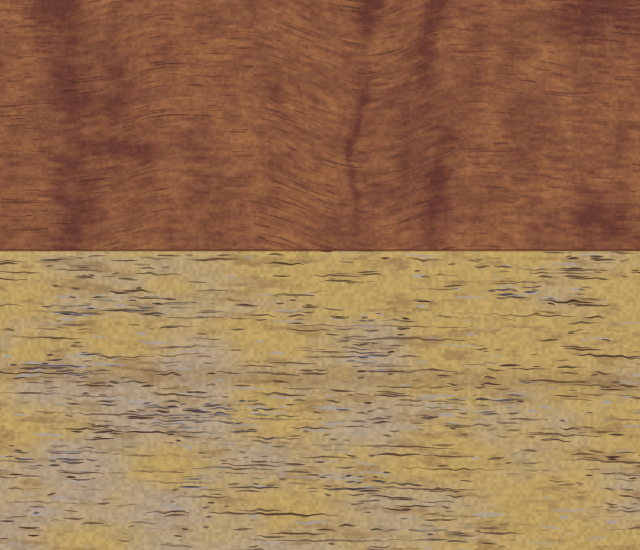
A Shadertoy shader for this texture:

```glsl
const float JOINT_Y = 0.544;

// centre.xy, radius.xy of the shaded figure in the upper board
const vec4 FIGURE_SHADES[12] = vec4[12](
    vec4(.115, .84, .035, .07), vec4(.105, .98, .045, .04), vec4(.140, .69, .045, .03),
    vec4(.130, .59, .045, .06), vec4(.785, .63, .040, .13), vec4(.785, .93, .030, .12),
    vec4(.652, .73, .012, .16), vec4(1.12, .97, .130, .05), vec4(1.10, .60, .070, .04),
    vec4(.240, .72, .060, .025), vec4(.200, .83, .040, .04), vec4(.650, .98, .040, .04));

// centre.xy, radius.xy of dense pore groups in the lower board
const vec4 PORE_GROUPS[12] = vec4[12](
    vec4(.136, .335, .11, .022), vec4(.665, .347, .05, .022), vec4(.665, .415, .04, .016),
    vec4(.853, .260, .09, .028), vec4(.483, .131, .03, .018), vec4(.650, .121, .08, .028),
    vec4(.360, .124, .04, .022), vec4(.090, .172, .08, .018), vec4(.420, .245, .13, .035),
    vec4(.930, .468, .06, .014), vec4(.200, .440, .15, .014), vec4(.785, .033, .06, .014));

vec3 hash3(vec2 p) {
    vec3 q = fract(p.xyx * vec3(.1031, .1030, .0973));
    q += dot(q, q.yxz + 33.33);
    return fract((q.xxy + q.yzz) * q.zyx);
}

float valueNoise(vec2 p) {
    vec2 cell = floor(p), f = fract(p);
    f = f * f * (3.0 - 2.0 * f);
    float low = mix(hash3(cell).x, hash3(cell + vec2(1, 0)).x, f.x);
    float high = mix(hash3(cell + vec2(0, 1)).x, hash3(cell + vec2(1, 1)).x, f.x);
    return mix(low, high, f.y);
}

float fbm(vec2 p) {
    float sum = 0.0, weight = 0.5;
    for (int i = 0; i < 4; i++) {
        sum += weight * valueNoise(p);
        p = p * 2.03 + 17.1;
        weight *= 0.5;
    }
    return sum / 0.9375;
}

float softBlobs(vec2 p, vec4 blobs[12]) {
    float sum = 0.0;
    for (int i = 0; i < 12; i++) {
        vec2 d = (p - blobs[i].xy) / blobs[i].zw;
        sum += exp(-dot(d, d));
    }
    return min(sum, 1.0);
}

// Tapered horizontal strokes scattered over a jittered grid
float streaks(vec2 p, vec2 cell, float thickness, float density, float seed, float pixel) {
    vec2 id = floor(p / cell);
    float cover = 0.0;
    for (int j = -1; j <= 1; j++)
    for (int i = -1; i <= 1; i++) {
        vec2 c = id + vec2(i, j);
        vec3 h = hash3(c + seed), shape = hash3(c + seed + 71.7);
        vec2 d = p - (c + h.xy) * cell;
        float along = d.x / (cell.x * mix(.2, .9, shape.x * shape.x));
        float halfWidth = thickness * mix(.6, 1.3, shape.y) * (1.0 - along * along);
        float line = smoothstep(.8 * pixel, -.8 * pixel, abs(d.y) - halfWidth) * step(abs(along), 1.0);
        float present = smoothstep(h.z - .05, h.z + .05, density);
        cover = max(cover, line * present * mix(.5, 1.0, shape.z));
    }
    return cover;
}

float segmentDistance(vec2 p, vec2 a, vec2 b) {
    vec2 d = b - a;
    return length(p - a - d * clamp(dot(p - a, d) / dot(d, d), 0.0, 1.0));
}

// Height of the wavy grain at a given x
float grainCurve(float x) {
    return .035 * smoothstep(.12, .32, x) - .060 * smoothstep(.45, .67, x)
         + .040 * smoothstep(.66, .83, x) - .020 * smoothstep(.85, 1.16, x);
}

vec3 upperBoard(vec2 p, float pixel) {
    vec2 g = p - vec2(0.0, grainCurve(p.x) + .012 * (fbm(p * vec2(9.0, 6.0)) - .5));
    vec2 wander = p + .08 * (vec2(fbm(p * 11.0), fbm(p * 11.0 + 40.0)) - .5);
    float shade = softBlobs(wander, FIGURE_SHADES);
    float ripple = fbm(vec2(p.x * 30.0, p.y * 9.0));
    float mottle = fbm(p * vec2(17.0, 20.0) + 5.0);
    float fibre = fbm(g * vec2(38.0, 130.0));
    float light = .67 + .6 * (ripple - .5) + .55 * (mottle - .5) + .9 * (fibre - .5) - .62 * shade;
    vec3 color = mix(vec3(.41, .235, .195), vec3(.605, .40, .265), clamp(light, 0.0, 1.1));
    float pores = streaks(g, vec2(.040, .010), .0011, .45, 3.0, pixel);
    pores = max(pores, streaks(g, vec2(.075, .017), .0014, .25, 19.0, pixel));
    color = mix(color, vec3(.29, .16, .15), .6 * pores * smoothstep(.3, .65, mottle));
    color *= .93 + .14 * valueNoise(p * 190.0);
    float scratch = smoothstep(pixel, 0.0, segmentDistance(p, vec2(.74, .69), vec2(.83, .728)));
    return mix(color, vec3(.60, .46, .40), .3 * scratch);
}

vec3 lowerBoard(vec2 p, float pixel) {
    vec2 g = p + vec2(0.0, .018 * p.x + .010 * (fbm(p * vec2(5.0, 12.0)) - .5));
    g.y += .004 * (valueNoise(p * vec2(70.0, 40.0)) - .5);
    float groups = softBlobs(p + .03 * (fbm(p * 18.0) - .5), PORE_GROUPS);
    float cloud = fbm(p * vec2(6.0, 13.0) + 8.0);
    float fibre = fbm(g * vec2(18.0, 80.0));
    // Golden field, paler toward the lower left, crossed by a brown band
    float pale = smoothstep(.35, .8, cloud + .22 * (.5 - p.x) + .35 * (.27 - p.y));
    vec3 color = mix(vec3(.735, .62, .385), vec3(.69, .61, .51), pale);
    float band = exp(-pow((g.y - .322) / .014, 2.0));
    float brown = .4 * band + .6 * smoothstep(.52, .8, fibre);
    color = mix(color, vec3(.58, .46, .31), clamp(brown, 0.0, .8));
    color *= .93 + .14 * valueNoise(p * 170.0);
    // Thin dark pores with a cool sheen in the dense groups
    float density = .17 + .6 * groups + .8 * (cloud - .5);
    float sheen = streaks(g + vec2(.006, .004), vec2(.045, .011), .0026, .08 + .65 * groups, 83.0, pixel);
    color = mix(color, vec3(.65, .62, .65), .75 * sheen);
    float pores = streaks(g, vec2(.065, .012), .0017, density, 5.0, pixel);
    pores = max(pores, streaks(g, vec2(.032, .009), .0016, density, 31.0, pixel));
    pores = max(pores, streaks(g, vec2(.190, .026), .0015, .32 + .3 * groups, 53.0, pixel));
    vec3 poreColor = mix(vec3(.29, .21, .17), vec3(.27, .25, .30), groups);
    return mix(color, poreColor, pores * smoothstep(.1, .6, fibre));
}

void mainImage(out vec4 fragColor, in vec2 fragCoord) {
    vec2 p = fragCoord / iResolution.y;
    float pixel = 1.0 / iResolution.y;
    float upper = smoothstep(-pixel, pixel, p.y - JOINT_Y);
    vec3 color = mix(lowerBoard(p, pixel), upperBoard(p, pixel), upper);
    // Thin shadowed seam with a worn edge beneath it
    float seam = exp(-pow((p.y - JOINT_Y - .001) / .002, 2.0));
    float edge = exp(-pow((p.y - JOINT_Y + .006) / .004, 2.0));
    color = mix(color, vec3(.32, .19, .13), .6 * seam);
    fragColor = vec4(color + vec3(.03, .025, .01) * edge, 1.0);
}
```
